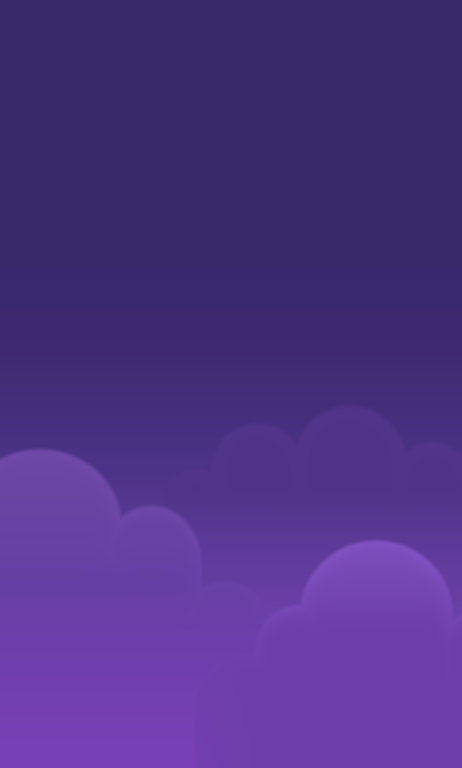
Give the GLSL for this background, as a Shadertoy shader.

```glsl
// A violet dusk sky with three soft banks of cloud, in units of canvas height.
// The sky mixes colour stops by height; each bank is a union of rounded domes
// with a soft edge, a vertical tint, and a pale rim that fades into the body.

const int PUFFS = 4;
const int STOPS = 5;

// Sky colour stops from high to low: rgb, then height.
const vec3 NIGHT = vec3(0.220, 0.160, 0.420);
const float NIGHT_BASE = 0.66;
const vec4 SKY[STOPS] = vec4[](
    vec4(0.243, 0.163, 0.440, 0.55),
    vec4(0.288, 0.195, 0.515, 0.41),
    vec4(0.370, 0.228, 0.605, 0.28),
    vec4(0.420, 0.248, 0.660, 0.20),
    vec4(0.475, 0.250, 0.715, 0.00));

// Cloud domes: centre xy, radii zw.
const vec4 FAR_BANK[PUFFS] = vec4[](
    vec4(0.254, 0.342, 0.042, 0.046),
    vec4(0.336, 0.388, 0.060, 0.060),
    vec4(0.456, 0.398, 0.072, 0.073),
    vec4(0.563, 0.372, 0.050, 0.052));
const vec4 LEFT_BANK[PUFFS] = vec4[](
    vec4(0.052, 0.316, 0.106, 0.099),
    vec4(0.120, 0.200, 0.100, 0.090),
    vec4(0.197, 0.268, 0.065, 0.073),
    vec4(0.293, 0.177, 0.060, 0.065));
const vec4 RIGHT_BANK[PUFFS] = vec4[](
    vec4(0.322, 0.076, 0.068, 0.070),
    vec4(0.391, 0.151, 0.058, 0.061),
    vec4(0.490, 0.200, 0.099, 0.096),
    vec4(0.635, 0.147, 0.060, 0.066));

vec3 skyColor(float height) {
    vec3 color = NIGHT;
    float upper = NIGHT_BASE;
    for (int i = 0; i < STOPS; i++) {
        float t = clamp((upper - height) / (upper - SKY[i].w), 0.0, 1.0);
        color = mix(color, SKY[i].rgb, t);
        upper = SKY[i].w;
    }
    return color;
}

// Approximate distance to a half ellipse with straight sides below its centre.
float domeDistance(vec2 p, vec4 dome) {
    vec2 q = p - dome.xy;
    q.y = max(q.y, 0.0);
    return (length(q / dome.zw) - 1.0) * min(dome.z, dome.w);
}

float bankDistance(vec2 p, vec4 domes[PUFFS]) {
    float d = 1e3;
    for (int i = 0; i < PUFFS; i++) d = min(d, domeDistance(p, domes[i]));
    return d;
}

// Lays a cloud over the backdrop, with a rim glow just inside its edge.
vec3 addCloud(vec3 backdrop, float d, float softness, vec3 body, float rim, float opacity) {
    float cover = 1.0 - smoothstep(-softness, softness, d);
    float glow = rim * exp(min(d, 0.0) / 0.009);
    vec3 lit = body + glow * vec3(0.8, 0.8, 1.0);
    return mix(backdrop, lit, cover * opacity);
}

void mainImage(out vec4 fragColor, in vec2 fragCoord) {
    vec2 p = fragCoord / iResolution.y;
    vec3 color = skyColor(p.y);

    // Far bank, dissolving downward into the haze.
    float farFade = smoothstep(0.30, 0.39, p.y);
    color = addCloud(color, bankDistance(p, FAR_BANK), 0.005,
                     vec3(0.315, 0.205, 0.530), 0.008, farFade);

    // Left bank, pale at the crown and merging with the sky at its foot.
    vec3 leftBody = mix(vec3(0.400, 0.248, 0.645), vec3(0.420, 0.273, 0.635),
                        smoothstep(0.22, 0.40, p.y));
    float leftFade = smoothstep(0.14, 0.29, p.y);
    color = addCloud(color, bankDistance(p, LEFT_BANK), 0.004,
                     leftBody, 0.025, leftFade);

    // Right bank, brightest at the crown and faint toward its lower left.
    vec3 rightBody = mix(vec3(0.430, 0.245, 0.665), vec3(0.480, 0.300, 0.725),
                         smoothstep(0.16, 0.30, p.y));
    float rightRim = 0.045 * smoothstep(0.05, 0.26, p.y);
    float rightFade = mix(0.55, 1.0, smoothstep(0.24, 0.36, p.x));
    color = addCloud(color, bankDistance(p, RIGHT_BANK), 0.004,
                     rightBody, rightRim, rightFade);

    fragColor = vec4(color, 1.0);
}
```
